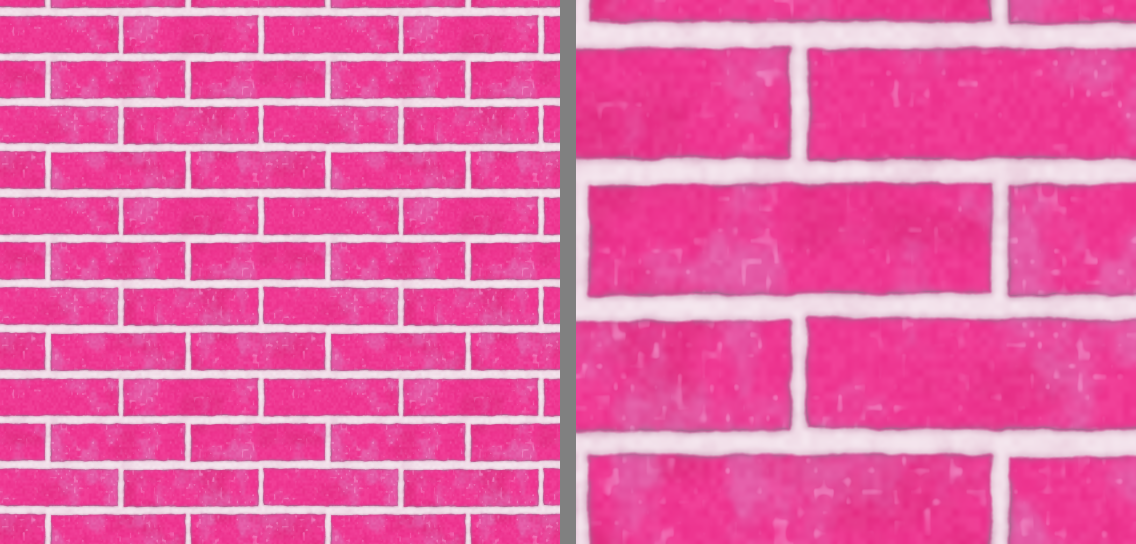
Left: the whole. Right: its middle third, enlarged.
A Shadertoy shader for this texture:

```glsl
const vec2 GRID = vec2(4.0, 12.0);          // bricks across, courses up
const vec2 TILE = vec2(2.0, 3.0);           // repeats of the weathering
const vec2 JOINT = vec2(0.0050, 0.0075);    // half joint widths
const vec2 SHIFT = vec2(-0.344, 0.256);     // wall position, in bricks
const float STAGGER = 0.48;                 // offset of every other course

const vec3 BRICK = vec3(0.935, 0.215, 0.570);
const vec3 DEEP = vec3(0.875, 0.185, 0.500);
const vec3 LILAC = vec3(0.870, 0.450, 0.710);
const vec3 FLECK = vec3(0.960, 0.620, 0.820);
const vec3 RIM = vec3(0.660, 0.400, 0.560);
const vec3 MORTAR = vec3(0.960, 0.905, 0.935);
const vec3 MORTAR_SHADE = vec3(0.900, 0.760, 0.835);

// Integer hash of a cell, 0 to 1
float hash(vec2 cell, uint seed) {
    uvec2 q = uvec2(cell) * uvec2(1597u, 3812u) + seed * 7919u;
    uint n = (q.x ^ (q.y << 8)) * 2654435u + q.y;
    n = (n ^ (n >> 15)) * 2246822u + seed;
    n = (n ^ (n >> 13)) * 3266489u;
    n ^= n >> 16;
    return float(n & 65535u) / 65535.0;
}

// Value noise that wraps after 'period' cells; t spans 0 to 1 per repeat
float noise(vec2 t, vec2 period, uint seed) {
    vec2 p = t * period;
    vec2 i = floor(p);
    vec2 f = p - i;
    f = f * f * (3.0 - 2.0 * f);
    vec2 a = mod(i, period);
    vec2 b = mod(i + 1.0, period);
    float low = mix(hash(a, seed), hash(vec2(b.x, a.y), seed), f.x);
    float high = mix(hash(vec2(a.x, b.y), seed), hash(b, seed), f.x);
    return mix(low, high, f.y);
}

// Layered wrapping noise, 0 to 1
float fbm(vec2 t, vec2 period, uint seed) {
    float sum = 0.0;
    float weight = 0.5;
    for (uint k = 0u; k < 4u; k++) {
        sum += weight * noise(t, period, seed + k);
        period *= 2.0;
        weight *= 0.5;
    }
    return sum / 0.9375;
}

float boxDistance(vec2 p, vec2 halfSize, float radius) {
    vec2 d = abs(p) - halfSize + radius;
    return length(max(d, 0.0)) + min(max(d.x, d.y), 0.0) - radius;
}

// Pink clay with tone shifts, lilac smudges and pale flecks
vec3 brickColor(vec2 t, float tone) {
    float patches = fbm(t, vec2(9.0, 7.0), 11u);
    float smudge = fbm(t, vec2(15.0, 8.0), 23u);
    float grain = noise(t, vec2(118.0, 70.0), 31u);
    float fleck = noise(t, vec2(105.0, 52.0), 43u);
    vec3 color = mix(BRICK, DEEP, 0.7 * smoothstep(0.5, 0.8, patches + 0.2 * (tone - 0.5)));
    color = mix(color, LILAC, 0.6 * smoothstep(0.47, 0.8, smudge));
    color = mix(color, FLECK, 0.5 * smoothstep(0.72, 1.0, fleck) * smoothstep(0.3, 0.65, smudge));
    return color + vec3(0.02, 0.07, 0.05) * (grain - 0.45);
}

// Pale mortar with sandy grain, shaded beside the bricks
vec3 mortarColor(vec2 t, float edge) {
    float grain = noise(t, vec2(100.0, 64.0), 53u);
    float stain = fbm(t, vec2(20.0, 14.0), 61u);
    float nearBrick = 1.0 - smoothstep(0.0, 0.005, edge);
    float shade = 0.3 * grain + 0.45 * nearBrick + 0.3 * smoothstep(0.5, 0.8, stain);
    return mix(MORTAR, MORTAR_SHADE, shade);
}

void mainImage(out vec4 fragColor, in vec2 fragCoord) {
    vec2 uv = fragCoord / iResolution.xy;
    vec2 cellSize = iResolution.xy / iResolution.x / GRID;
    vec2 t = uv * TILE;

    // Running bond layout
    vec2 g = uv * GRID + SHIFT;
    g.x += STAGGER * mod(floor(g.y), 2.0);
    vec2 id = mod(floor(g), GRID / TILE);
    vec2 local = (fract(g) - 0.5) * cellSize;

    // Small misalignment and rough outline
    vec2 nudge = vec2(hash(id, 3u), hash(id, 5u)) - 0.5;
    float rough = fbm(t, vec2(36.0, 24.0), 71u) - 0.5;
    float tilt = (hash(id, 7u) - 0.5) * 0.014;
    local += 0.0016 * nudge + vec2(0.0, tilt * local.x);
    float edge = boxDistance(local, cellSize * 0.5 - JOINT, 0.0015) + 0.0034 * rough;

    // Worn grey rim, stronger along the lower and left sides
    float soft = max(0.0013, 0.75 / iResolution.x);
    float lowerLeft = smoothstep(0.3, -0.3, local.y / cellSize.y + 0.3 * local.x / cellSize.x);
    float wear = smoothstep(0.3, 0.7, noise(t, vec2(44.0, 30.0), 83u));
    float rim = exp(-abs(edge + 0.0008) / 0.0014) * (0.3 + 0.25 * lowerLeft + 0.35 * wear);

    vec3 color = mix(brickColor(t, hash(id, 9u)), mortarColor(t, edge), smoothstep(-soft, soft, edge));
    color = mix(color, RIM, rim);
    fragColor = vec4(clamp(color, 0.0, 1.0), 1.0);
}
```
